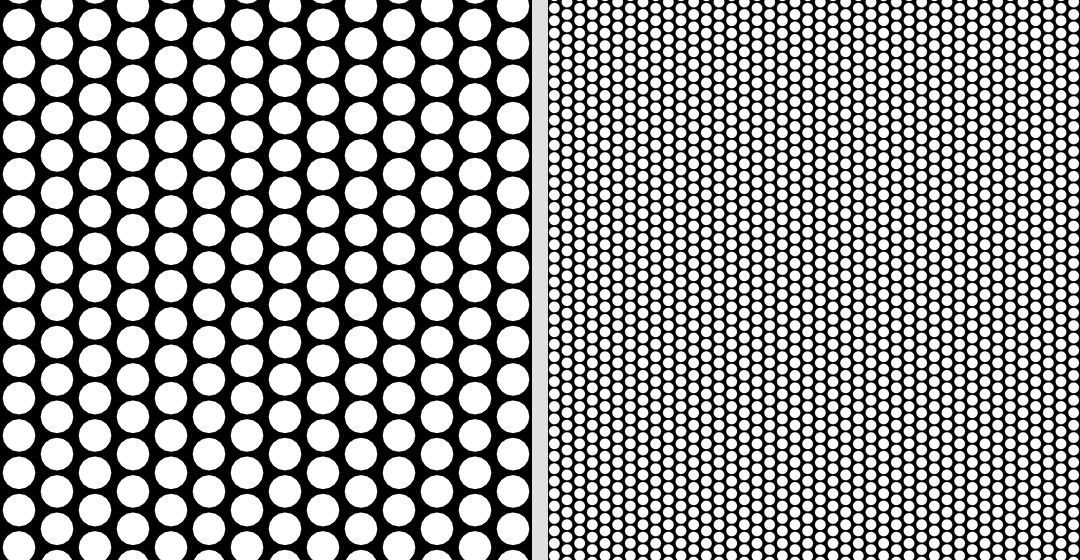
Left: one tile. Right: repeated 3 by 3.
Reproduce this pattern procedurally as a Shadertoy shader.

```glsl
// Staggered columns of white, faintly faceted discs on black, like a perforated sheet.

const float COLUMNS = 14.0;       // even, so that the stagger wraps
const float ROWS = 15.0;
const float RADIUS = 0.4375;      // centre to corner, in row heights
const float SIDES = 16.0;         // facets of each disc
const float PHASE = 0.336;        // height of the first disc, in row heights
const float STAGGER = 0.5;        // shift of every other column, in row heights
const vec3 SHEET_COLOR = vec3(0.0);
const vec3 DISC_COLOR = vec3(1.0);
const vec3 EDGE_TINT = vec3(1.04, 1.0, 0.98);  // cools the soft rim slightly
const float TAU = 6.2831853;

// Signed distance to a regular polygon with a corner on the +x axis.
float polygonDistance(vec2 p, float radius, float sides) {
    float sector = TAU / sides;
    float angle = mod(atan(p.y, p.x), sector) - 0.5 * sector;
    vec2 folded = length(p) * vec2(cos(angle), abs(sin(angle)));
    vec2 corner = radius * vec2(cos(0.5 * sector), sin(0.5 * sector));
    vec2 q = folded - corner;
    return q.x > 0.0 ? length(max(q, 0.0)) : q.x;
}

// Offset from the nearest disc centre, in row heights.
vec2 discOffset(vec2 uv, float aspect) {
    float x = uv.x * COLUMNS;
    float shift = PHASE + STAGGER * mod(floor(x), 2.0);
    float columnWidth = aspect * ROWS / COLUMNS;
    return vec2((fract(x) - 0.5) * columnWidth,
                fract(uv.y * ROWS - shift + 0.5) - 0.5);
}

void mainImage(out vec4 fragColor, in vec2 fragCoord) {
    vec2 uv = fragCoord / iResolution.xy;
    float aspect = iResolution.x / iResolution.y;
    float pixel = ROWS / iResolution.y;

    // Discs with an edge one pixel wide
    float d = polygonDistance(discOffset(uv, aspect), RADIUS, SIDES);
    float coverage = clamp(0.5 - d / pixel, 0.0, 1.0);
    vec3 blend = pow(vec3(coverage), EDGE_TINT);

    fragColor = vec4(mix(SHEET_COLOR, DISC_COLOR, blend), 1.0);
}
```
